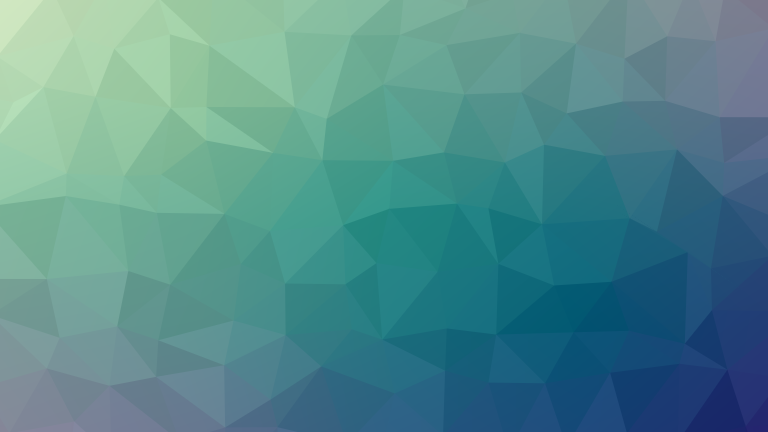
Reproduce this background procedurally as a Shadertoy shader.

```glsl
const float CELLS = 7.71;               // grid cells per canvas height
const vec2 GRID_SHIFT = vec2(0.0, 0.89);

float hash(vec2 p) {
    return fract(sin(dot(p, vec2(127.1, 311.7))) * 43758.5453);
}

// Piecewise linear ramp through five evenly spaced colours
vec3 ramp(float t, vec3 a, vec3 b, vec3 c, vec3 d, vec3 e) {
    t *= 4.0;
    vec3 col = mix(a, b, clamp(t, 0.0, 1.0));
    col = mix(col, c, clamp(t - 1.0, 0.0, 1.0));
    col = mix(col, d, clamp(t - 2.0, 0.0, 1.0));
    return mix(col, e, clamp(t - 3.0, 0.0, 1.0));
}

// Smooth colour field, from pale green at top left to navy at bottom right
vec3 colourField(vec2 uv) {
    vec3 top = ramp(uv.x, vec3(0.82, 0.90, 0.75), vec3(0.63, 0.81, 0.65),
        vec3(0.49, 0.71, 0.61), vec3(0.45, 0.61, 0.58), vec3(0.52, 0.50, 0.58));
    vec3 upper = ramp(uv.x, vec3(0.69, 0.85, 0.70), vec3(0.57, 0.78, 0.62),
        vec3(0.37, 0.65, 0.57), vec3(0.32, 0.54, 0.55), vec3(0.40, 0.43, 0.55));
    vec3 middle = ramp(uv.x, vec3(0.50, 0.73, 0.61), vec3(0.39, 0.66, 0.57),
        vec3(0.15, 0.56, 0.52), vec3(0.09, 0.45, 0.50), vec3(0.20, 0.34, 0.49));
    vec3 lower = ramp(uv.x, vec3(0.48, 0.61, 0.60), vec3(0.36, 0.58, 0.56),
        vec3(0.13, 0.48, 0.51), vec3(0.02, 0.36, 0.47), vec3(0.13, 0.22, 0.45));
    vec3 bottom = ramp(uv.x, vec3(0.54, 0.53, 0.61), vec3(0.41, 0.46, 0.57),
        vec3(0.17, 0.36, 0.51), vec3(0.10, 0.27, 0.47), vec3(0.13, 0.13, 0.42));
    return ramp(1.0 - uv.y, top, upper, middle, lower, bottom);
}

// Grid corner moved by a random offset
vec2 corner(vec2 id) {
    return id + 0.66 * (vec2(hash(id), hash(id + 37.4)) - 0.5);
}

float cross2(vec2 a, vec2 b) {
    return a.x * b.y - a.y * b.x;
}

// Signed distance to the line through a and b, positive on its left
float edge(vec2 p, vec2 a, vec2 b) {
    return cross2(normalize(b - a), p - a);
}

// Adds one facet: colour times coverage in rgb, coverage in a
void addFacet(inout vec4 sum, vec2 p, vec2 a, vec2 b, vec2 c, float pixel) {
    float side = sign(cross2(b - a, c - a));
    float inside = min(min(side * edge(p, a, b), side * edge(p, b, c)), side * edge(p, c, a));
    float coverage = clamp(0.5 + inside / pixel, 0.0, 1.0);
    if (coverage <= 0.0) return;

    // Mostly flat colour, with a trace of the field's own gradient
    vec2 centre = (a + b + c) / 3.0;
    vec2 canvas = vec2(iResolution.x / iResolution.y, 1.0) * CELLS;
    vec3 col = colourField((mix(p, centre, 0.7) + GRID_SHIFT) / canvas);
    col += 0.06 * (hash(centre) - 0.5);
    sum += vec4(col, 1.0) * coverage;
}

void mainImage(out vec4 fragColor, in vec2 fragCoord) {
    float pixel = CELLS / iResolution.y;
    vec2 p = fragCoord * pixel - GRID_SHIFT;
    vec2 cell = floor(p);
    vec4 sum = vec4(0.0);

    // Split each nearby quad along its shorter diagonal
    for (int j = -1; j <= 1; j++) {
        for (int i = -1; i <= 1; i++) {
            vec2 id = cell + vec2(i, j);
            vec2 a = corner(id);
            vec2 b = corner(id + vec2(1, 0));
            vec2 c = corner(id + vec2(1, 1));
            vec2 d = corner(id + vec2(0, 1));
            if (distance(a, c) < distance(b, d)) {
                addFacet(sum, p, a, b, c, pixel);
                addFacet(sum, p, a, c, d, pixel);
            } else {
                addFacet(sum, p, a, b, d, pixel);
                addFacet(sum, p, b, c, d, pixel);
            }
        }
    }
    fragColor = vec4(sum.rgb / max(sum.a, 0.001), 1.0);
}
```
